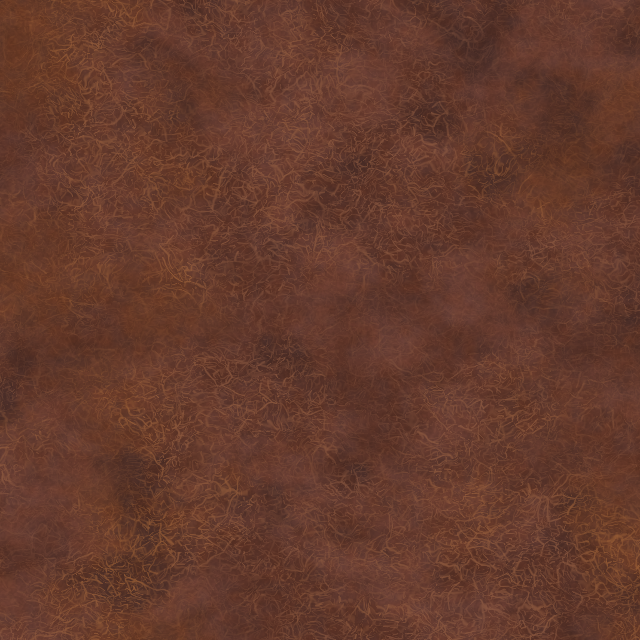
Reproduce this texture procedurally as a WebGL 2 fragment shader.

```glsl
#version 300 es
precision highp float;
// Worn brown leather: cloudy red-brown dye with tan rubbed areas and dark
// blotches, covered by several scales of broken, warped Voronoi creases
// whose pale edges show more strongly where the surface is worn.

uniform vec2 u_resolution;
out vec4 fragColor;

float hash(vec2 p) {
    vec3 q = fract(vec3(p.xyx) * 0.1031);
    q += dot(q, q.yzx + 33.33);
    return fract((q.x + q.y) * q.z);
}

vec2 hash2(vec2 p) {
    return vec2(hash(p), hash(p + 71.7));
}

float noise(vec2 p) {
    vec2 i = floor(p), f = fract(p);
    f = f * f * (3.0 - 2.0 * f);
    return mix(mix(hash(i), hash(i + vec2(1, 0)), f.x),
               mix(hash(i + vec2(0, 1)), hash(i + vec2(1, 1)), f.x), f.y);
}

float fbm(vec2 p) {
    float sum = 0.0, amp = 0.53;
    for (int i = 0; i < 4; i++) {
        sum += amp * noise(p);
        p = mat2(0.8, 0.6, -0.6, 0.8) * p * 2.03 + 19.1;
        amp *= 0.5;
    }
    return sum;
}

vec2 wobble(vec2 p) {
    return vec2(noise(p), noise(p + 43.7)) - 0.5;
}

// x: distance to the nearest cell border, y: random per border, z: per cell
vec3 creases(vec2 p) {
    vec2 cell = floor(p), toA = vec2(9), toB = vec2(9), idA = cell, idB = cell;
    for (int y = -1; y <= 1; y++)
    for (int x = -1; x <= 1; x++) {
        vec2 id = cell + vec2(x, y);
        vec2 to = id + hash2(id) - p;
        if (dot(to, to) < dot(toA, toA)) {
            toB = toA; idB = idA;
            toA = to; idA = id;
        } else if (dot(to, to) < dot(toB, toB)) {
            toB = to; idB = id;
        }
    }
    float border = (dot(toB, toB) - dot(toA, toA)) / (2.0 * length(toB - toA) + 1e-4);
    return vec3(border, hash(idA + idB + 5.3), hash(idA + 27.9));
}

void main() {
    vec2 uv = gl_FragCoord.xy / u_resolution.y;
    float pixel = 1.0 / u_resolution.y;

    // Broad fields: rubbed tan areas, crease wear, dark blotches
    vec2 drift = uv + 0.06 * wobble(uv * 6.0);
    float tan_ = smoothstep(0.46, 0.74, fbm(drift * vec2(3.4, 3.9) + 4.2));
    float wear = smoothstep(0.3, 0.72, fbm(drift * vec2(6.5, 8.0) + 31.0));
    float blotch = smoothstep(0.53, 0.76, fbm(drift * vec2(9.0, 11.0) + 57.0));
    float cloud = fbm(drift * vec2(11.0, 17.0) + 83.0);

    // Dye
    vec3 color = mix(vec3(0.335, 0.190, 0.152), vec3(0.405, 0.238, 0.198),
                     smoothstep(0.25, 0.75, cloud));
    color = mix(color, vec3(0.415, 0.232, 0.145), 0.6 * tan_);
    color = mix(color, vec3(0.265, 0.160, 0.140), 0.65 * blotch);

    // Creases from long and sparse to short and dense
    vec2 bent = uv + 0.022 * wobble(uv * 17.0) + 0.008 * wobble(uv * 55.0)
              + 0.003 * wobble(uv * 130.0);
    float vein = 0.0, pebble = 0.0, scale = 23.0;
    for (int i = 0; i < 5; i++) {
        float layer = float(i), turn = 0.22 * sin(layer * 2.4);
        mat2 spin = mat2(cos(turn), sin(turn), -sin(turn), cos(turn));
        vec3 c = creases(spin * bent * vec2(0.88, 1.16) * scale + layer * 37.0 + 11.0);
        float width = mix(0.0021, 0.0015, layer / 4.0) * (0.7 + 0.6 * c.y);
        float line = 1.0 - smoothstep(0.0, max(width, 1.1 * pixel), c.x / scale);
        float patches = noise(uv * (14.0 + 5.0 * layer) + layer * 9.0);
        float strength = smoothstep(0.35, 1.0, c.y) * (0.25 + 0.75 * wear)
                       * (0.35 + 0.9 * patches);
        vein = 1.0 - (1.0 - vein) * (1.0 - clamp(0.85 * strength * line, 0.0, 1.0));
        pebble += (c.z - 0.5) * (0.2 + 0.1 * layer);
        scale *= 1.52;
    }

    // Fine fibres and grain
    float fibre = 1.0 - abs(2.0 * noise(bent * vec2(85.0, 130.0)) - 1.0);
    vein = max(vein, 0.4 * smoothstep(0.82, 1.0, fibre) * (0.4 + 0.6 * wear));
    float grain = noise(uv * 240.0) + noise(uv * 430.0 + 7.0) - 1.0;
    color *= 1.0 + 0.065 * pebble + 0.075 * grain;
    color += vec3(0.012, -0.002, -0.012) * (noise(uv * 60.0 + 3.0) - 0.4) * 2.0;

    // Pale crease edges, orange where rubbed and pinkish elsewhere
    vec3 edge = mix(vec3(0.535, 0.345, 0.270), vec3(0.625, 0.385, 0.215),
                    clamp(0.15 + 0.7 * tan_ + 0.35 * noise(uv * 21.0), 0.0, 1.0));
    color = mix(color, edge, 0.8 * vein);

    fragColor = vec4(color, 1.0);
}
```
